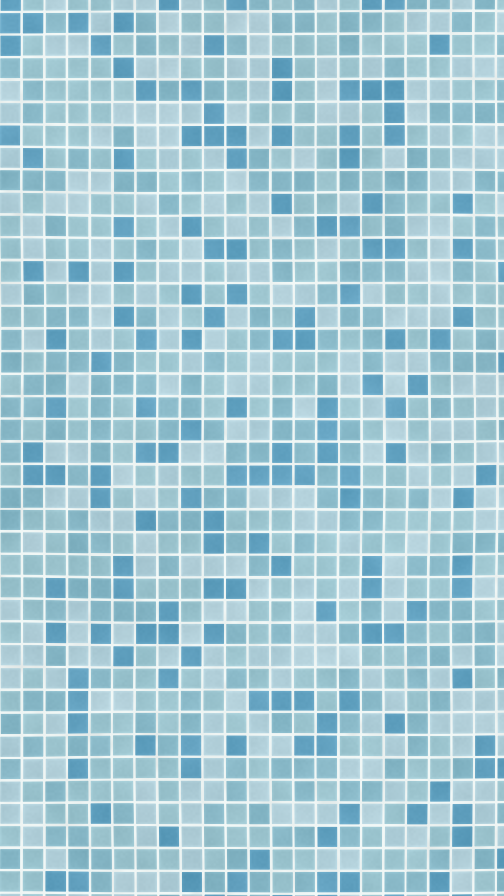
A WebGL 1 fragment shader for this pattern:

```glsl
precision highp float;

uniform vec2 u_resolution;

const float COLUMNS = 22.3;
const float GROUT_WIDTH = 0.108;
const vec2 GRID_ORIGIN = vec2(-0.02, 0.13);

float hash(vec2 p) {
  return fract(sin(dot(p, vec2(127.1, 311.7))) * 43758.5453);
}

float valueNoise(vec2 p) {
  vec2 i = floor(p);
  vec2 f = fract(p);
  f = f * f * (3.0 - 2.0 * f);
  float low = mix(hash(i), hash(i + vec2(1.0, 0.0)), f.x);
  float high = mix(hash(i + vec2(0.0, 1.0)), hash(i + vec2(1.0, 1.0)), f.x);
  return mix(low, high, f.y);
}

float roundedBox(vec2 p, vec2 halfSize, float radius) {
  vec2 q = abs(p) - halfSize + radius;
  return length(max(q, 0.0)) + min(max(q.x, q.y), 0.0) - radius;
}

// Four glass shades, picked with uneven odds
vec3 glassColor(float pick) {
  vec3 pale = vec3(0.68, 0.80, 0.84);
  vec3 aqua = vec3(0.60, 0.76, 0.80);
  vec3 teal = vec3(0.52, 0.71, 0.77);
  vec3 blue = vec3(0.37, 0.62, 0.74);
  vec3 color = mix(pale, aqua, step(0.29, pick));
  color = mix(color, teal, step(0.59, pick));
  return mix(color, blue, step(0.81, pick));
}

// Uneven glaze: tint, slanted shading, lighter rim and fine grain
vec3 shadeTile(vec2 cell, vec2 local, float edgeDistance) {
  vec3 color = glassColor(hash(cell + 3.7));
  color += (hash(cell + 19.3) - 0.5) * vec3(0.05, 0.035, 0.03);
  vec2 slant = vec2(hash(cell + 41.0), hash(cell + 67.0)) - vec2(0.4, 0.6);
  color += dot(local, slant) * 0.065;
  color += 0.035 * smoothstep(-0.14, 0.0, edgeDistance);
  color += (valueNoise((cell + local) * 9.0) - 0.5) * 0.018;
  return color;
}

void main() {
  float pixel = COLUMNS / u_resolution.x;
  vec2 p = gl_FragCoord.xy * pixel - GRID_ORIGIN;

  // Slight drift of the rows and columns
  vec2 drift = vec2(valueNoise(p * 0.16 + 5.0), valueNoise(p * 0.16 + 31.0));
  p += (drift - 0.5) * 0.09;

  vec2 cell = floor(p);
  vec2 local = fract(p) - 0.5;

  // Each tile sits a little off center and varies in size
  vec2 offset = vec2(hash(cell + 83.0), hash(cell + 97.0)) - 0.5;
  float halfSide = 0.5 - GROUT_WIDTH * 0.5 + (hash(cell + 11.0) - 0.5) * 0.012;
  float edge = roundedBox(local - offset * 0.018, vec2(halfSide), 0.035);
  float coverage = 1.0 - smoothstep(-0.6 * pixel, 0.6 * pixel, edge);

  vec3 grout = vec3(0.95, 0.975, 0.97);
  grout -= 0.07 * valueNoise(p * 0.7 + 13.0) * valueNoise(p * 2.3);

  // Broad soft light across the wall
  float light = (valueNoise(p * 0.13 + 53.0) - 0.5) * 0.04;
  vec3 tile = shadeTile(cell, local, edge) + light;

  gl_FragColor = vec4(mix(grout, tile, coverage), 1.0);
}
```
